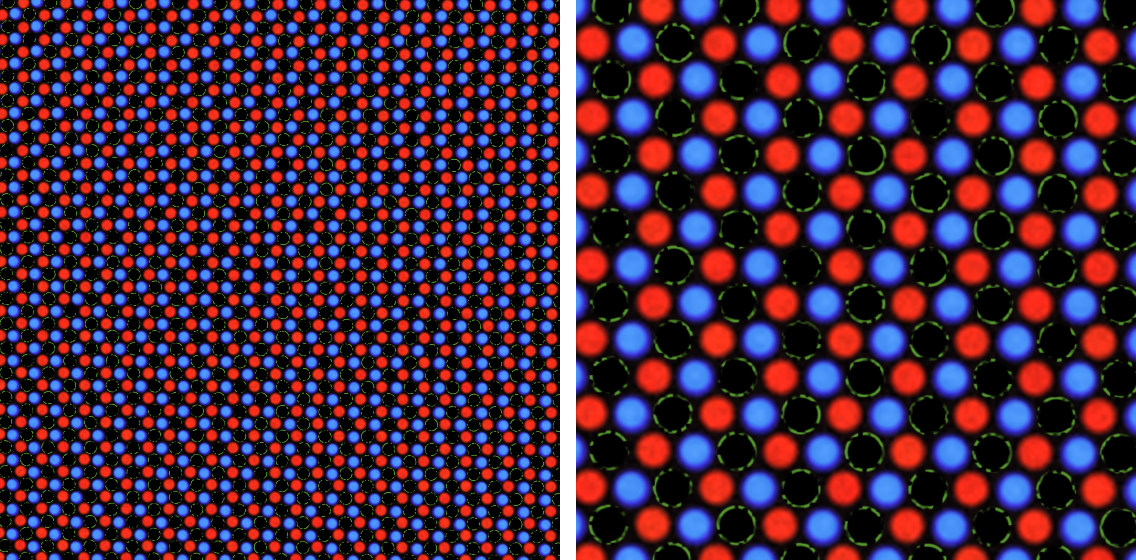
Left, the full canvas; right, a detail of the centre.
Write a three.js fragment shader that draws this pattern.

```glsl
varying vec2 vUv;

float hash(vec2 p) {
  vec3 q = fract(vec3(p.xyx) * 0.1031);
  q += dot(q, q.yzx + 33.33);
  return fract((q.x + q.y) * q.z);
}

float noise(vec2 p) {
  vec2 i = floor(p);
  vec2 f = fract(p);
  f = f * f * (3.0 - 2.0 * f);
  return mix(mix(hash(i), hash(i + vec2(1.0, 0.0)), f.x),
             mix(hash(i + vec2(0.0, 1.0)), hash(i + 1.0), f.x), f.y);
}

// Distance to the nearest dot of a slightly turned, staggered lattice
float dotDistance(vec2 p, vec2 anchor, vec2 period) {
  vec2 q = p - anchor;
  q += 0.006 * vec2(-q.y, q.x);
  vec2 even = mod(q + 0.5 * period, period) - 0.5 * period;
  vec2 odd = mod(q, period) - 0.5 * period;
  return min(length(even), length(odd));
}

float disc(float distance, float inner, float outer) {
  return 1.0 - smoothstep(inner, outer, distance);
}

void main() {
  vec2 p = vUv;
  float grain = noise(p * 380.0);
  float mottle = noise(p * 230.0 + 17.0);
  float wear = noise(p * 30.0 + 5.0);

  // Each colour has its own pitch, so the dots drift apart across the plane
  vec2 bluePeriod = vec2(0.0763, 0.04427);
  vec2 blueAnchor = vec2(0.4045, 0.4427);
  float red = dotDistance(p, vec2(0.3796, 0.4427), vec2(0.07574, 0.04402));
  float blue = dotDistance(p, blueAnchor, bluePeriod);
  float dark = dotDistance(p, vec2(0.3533, 0.4427), vec2(0.07604, 0.04414));

  // Blue fringe, shifted a little from its core
  vec2 fringeShift = vec2(0.004 * (0.5 - p.x), -0.0008);
  float fringe = dotDistance(p - fringeShift, blueAnchor, bluePeriod);

  // Grainy ground with empty black discs
  vec3 color = vec3(0.06, 0.035, 0.04) * (0.3 + grain);
  color *= smoothstep(0.0095, 0.0115, dark);

  // Soft red dots and blue halos add where they overlap
  vec3 redInk = vec3(0.99, 0.14 + 0.06 * wear, 0.08) * (0.86 + 0.14 * mottle);
  color += redInk * disc(red, 0.0065, 0.0128);
  color += vec3(0.19, 0.16, 0.88) * disc(fringe, 0.0075, 0.0138);

  // Light blue cores
  vec3 blueInk = mix(vec3(0.25, 0.53, 0.95), vec3(0.34, 0.63, 1.0),
                     0.6 * mottle + 0.4 * disc(blue, 0.0, 0.008));
  color = mix(color, blueInk, disc(blue, 0.006, 0.0105));

  // Thin broken green rings
  float ring = 1.0 - smoothstep(0.0002, 0.0016, abs(dark - 0.0109));
  color += vec3(0.28, 0.55, 0.14) * ring * smoothstep(0.3, 0.75, grain);

  gl_FragColor = vec4(min(color, 1.0), 1.0);
}
```
